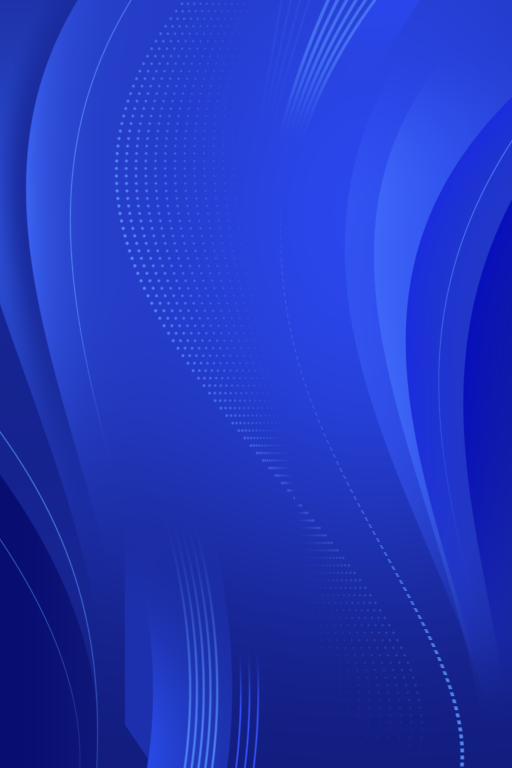
This background is drawn by a WebGL 1 fragment shader. Its source:

```glsl
precision highp float;
// Abstract blue background: flowing curved panels, fine stripes and a twisting ribbon of dots.
uniform vec2 u_resolution;

const vec3 NIGHT = vec3(0.07, 0.11, 0.49);
const vec3 ROYAL = vec3(0.135, 0.22, 0.75);
const vec3 GLOW = vec3(0.17, 0.285, 0.95);
const vec3 SKY = vec3(0.25, 0.42, 0.98);
const vec3 COBALT = vec3(0.10, 0.17, 0.88);
const vec3 INK = vec3(0.03, 0.06, 0.74);
const vec3 ABYSS = vec3(0.03, 0.05, 0.44);
const vec3 SPARK = vec3(0.36, 0.60, 1.0);
const float DOT_CURVES = 12.0;  // gaps between dotted curves
const float DOT_STEP = 0.039;   // vertical dot spacing
const float DASH_STEP = 0.0137;

float px;  // one pixel in canvas widths

// Smooth curve x(t) through five knots at t = 0 (top) to 4 (bottom).
float curve(float t, vec4 k, float e) {
  float d2 = k.z - 2.0 * k.y + k.x;
  float d3 = k.w - 3.0 * k.z + 3.0 * k.y - k.x;
  float d4 = e - 4.0 * k.w + 6.0 * k.z - 4.0 * k.y + k.x;
  return k.x + t * (k.y - k.x + (t - 1.0) / 2.0 * (d2 + (t - 2.0) / 3.0 * (d3 + (t - 3.0) / 4.0 * d4)));
}

// Signed distance to a curve, positive on its right.
float offset(vec2 c, vec4 k, float e) {
  float rise = 0.02 * u_resolution.y / u_resolution.x / 4.0;
  float slope = (curve(c.y + 0.01, k, e) - curve(c.y - 0.01, k, e)) / rise;
  return (c.x - curve(c.y, k, e)) / length(vec2(1.0, slope));
}

float side(float d) { return smoothstep(-px, px, d); }
float line(float d, float w) { return 1.0 - smoothstep(w - px, w + px, abs(d)); }
float bump(float v, float center, float width) {
  float d = (v - center) / width;
  return exp(-d * d);
}

// Tint that starts at an edge and fades to its right.
vec3 fill(vec3 col, float d, vec3 tint, float reach, float alpha) {
  return mix(col, tint, side(d) * exp(-max(d, 0.0) / reach) * alpha);
}

// Offset from the nearest of n evenly spaced lines.
float nearest(float d, float start, float gap, float n) {
  float k = clamp(floor((d - start) / gap + 0.5), 0.0, n - 1.0);
  return d - start - k * gap;
}

float dotRibbon(vec2 c, float aspect) {
  vec4 outer = vec4(0.361, 0.229, 0.396, 0.697), inner = vec4(0.504, 0.459, 0.529, 0.596);
  float t = (floor(c.y / DOT_STEP) + 0.5) * DOT_STEP;
  float a = curve(t, outer, 0.811);
  float span = curve(t, inner, 0.547) - a;
  span = abs(span) < 0.001 ? 0.001 : span;
  float s = clamp(floor((c.x - a) / span * DOT_CURVES + 0.5) / DOT_CURVES, 0.0, 1.0);
  float strength = mix(0.3, 1.0, bump(t, 1.2, 1.1));
  float radius = mix(0.003, 0.0013, s) * mix(0.6, 1.0, strength);
  float d = length(vec2(c.x - a - s * span, (c.y - t) * aspect / 4.0));
  return line(d, radius) * strength * mix(0.85, 0.15, s) * smoothstep(4.1, 3.3, t + 0.0) ;
}

void main() {
  px = 1.0 / u_resolution.x;
  float aspect = u_resolution.y / u_resolution.x;
  vec2 uv = gl_FragCoord.xy / u_resolution;
  vec2 c = vec2(uv.x, 4.0 * (1.0 - uv.y));
  float x = uv.x, y = uv.y;

  // Base gradient and broad glow
  vec3 col = mix(NIGHT, ROYAL, smoothstep(-0.05, 0.65, y));
  col = mix(col, GLOW, 0.9 * bump(x, 0.72, 0.36) * bump(y, 0.72, 0.36));

  // Left panels
  float rim = offset(c, vec4(0.152, 0.051, 0.113, 0.215), 0.254);
  float fold = offset(c, vec4(-0.117, -0.068, 0.055, 0.172), 0.205);
  float low = smoothstep(0.2, 0.5, y);
  vec3 shade = mix(vec3(0.10, 0.17, 0.62), vec3(0.17, 0.30, 0.82),
                   smoothstep(0.0, 0.07, -rim) * bump(y, 0.7, 0.25));
  col = mix(col, shade, (1.0 - side(rim)) * low);
  col = fill(col, rim, SKY, 0.07, 0.85 * bump(y, 0.75, 0.24));
  col = mix(col, vec3(0.08, 0.13, 0.55), (1.0 - side(fold)) * 0.9 * smoothstep(0.1, 0.4, y));
  float thread = offset(c, vec4(0.256, 0.139, 0.178, 0.273), 0.332);
  col = mix(col, SPARK, line(thread, 0.0009) * 0.75 * smoothstep(0.38, 0.65, y));

  // Dark lower left corner with two fine lines
  float corner = offset(c, vec4(-1.094, -0.566, -0.146, 0.117), 0.189);
  col = mix(col, mix(ABYSS, NIGHT, smoothstep(0.0, 0.2, x) * 0.6), 1.0 - side(corner));
  float arcA = offset(c, vec4(-1.016, -0.488, -0.074, 0.146), 0.189);
  float arcB = offset(c, vec4(-1.23, -0.684, -0.254, 0.045), 0.156);
  col = mix(col, SPARK, line(arcA, 0.001) * mix(0.35, 0.75, smoothstep(0.0, 0.4, y)));
  col = mix(col, SPARK, line(arcB, 0.0008) * mix(0.2, 0.6, smoothstep(0.0, 0.3, y)));

  // Right panels, each overlapping the one before
  float lower = smoothstep(0.04, 0.55, y), upper = smoothstep(0.94, 0.72, y);
  float r1 = offset(c, vec4(0.859, 0.682, 0.715, 0.859), 0.977);
  float r2 = offset(c, vec4(0.977, 0.742, 0.764, 0.873), 0.957);
  float r3 = offset(c, vec4(1.25, 0.861, 0.797, 0.881), 0.977);
  float r4 = offset(c, vec4(1.24, 0.943, 0.857, 0.912), 0.977);
  float r5 = offset(c, vec4(1.328, 1.008, 0.906, 0.945), 0.996);
  col = fill(col, r1, vec3(0.21, 0.34, 0.95), 0.18, 0.75 * lower * upper);
  col = fill(col, r2, SKY, 0.14, 0.85 * lower * upper);
  col = mix(col, mix(NIGHT, ROYAL, lower), side(r3) * 0.9 * lower);
  col = fill(col, r3, COBALT, 0.09, 0.95 * lower);
  col = mix(col, mix(NIGHT, vec3(0.08, 0.12, 0.62), lower), side(r5) * lower);
  col = fill(col, r5, INK, 0.1, lower);
  col = mix(col, SPARK, line(r4, 0.0009) * 0.75 * smoothstep(0.15, 0.85, y));

  // Stripes and beam at the top
  float h = (1.0 - y) * aspect;
  float first = 0.641 - 0.45 * h + 0.36 * h * h;
  float last = 0.732 - 0.73 * h + 0.77 * h * h;
  float gap = (last - first) / 5.0;
  float fade = smoothstep(0.29, 0.06, h);
  float beam = side(x - last) * side(0.82 - 0.62 * h - x);
  col = mix(col, GLOW, beam * 0.7 * smoothstep(0.16, 0.0, h));
  col = mix(col, SPARK, line(nearest(x, first, gap, 6.0), 0.0035) * 0.55 * fade);
  col = mix(col, SPARK, line(nearest(x, first - 5.0 * gap, gap, 4.0), 0.002) * 0.1 * fade);

  // Folded strip and stripes at the bottom
  float strip = offset(c, vec4(-0.488, -0.117, 0.137, 0.275), 0.287);
  float cut = y * aspect - 0.084 + 1.45 * (x - 0.244);
  float rise = 1.0 - smoothstep(0.0, 0.34, y);
  col = mix(col, vec3(0.11, 0.19, 0.68), side(x - 0.244) * side(-strip) * side(cut) * smoothstep(0.36, 0.2, y));
  col = fill(col, strip, vec3(0.16, 0.29, 0.9), 0.2, side(0.155 - strip) * rise);
  col = mix(col, SPARK, line(nearest(strip, 0.073, 0.0132, 5.0), 0.0022) * 0.75 * rise);
  col = mix(col, vec3(0.2, 0.33, 1.0), line(nearest(strip, 0.172, 0.017, 3.0), 0.0016) * smoothstep(0.16, 0.06, y));

  // Dashed curve, thicker toward the bottom
  float trail = offset(c, vec4(0.586, 0.551, 0.596, 0.777), 0.902);
  float dash = smoothstep(0.34, 0.22, abs(fract(y * aspect / DASH_STEP) - 0.5));
  float weight = smoothstep(0.5, 0.0, y);
  col = mix(col, SPARK, line(trail, mix(0.0006, 0.0035, weight)) * dash * mix(0.4, 0.85, weight) * smoothstep(0.78, 0.6, y));

  col = mix(col, SPARK, dotRibbon(c, aspect));
  gl_FragColor = vec4(col, 1.0);
}
```
